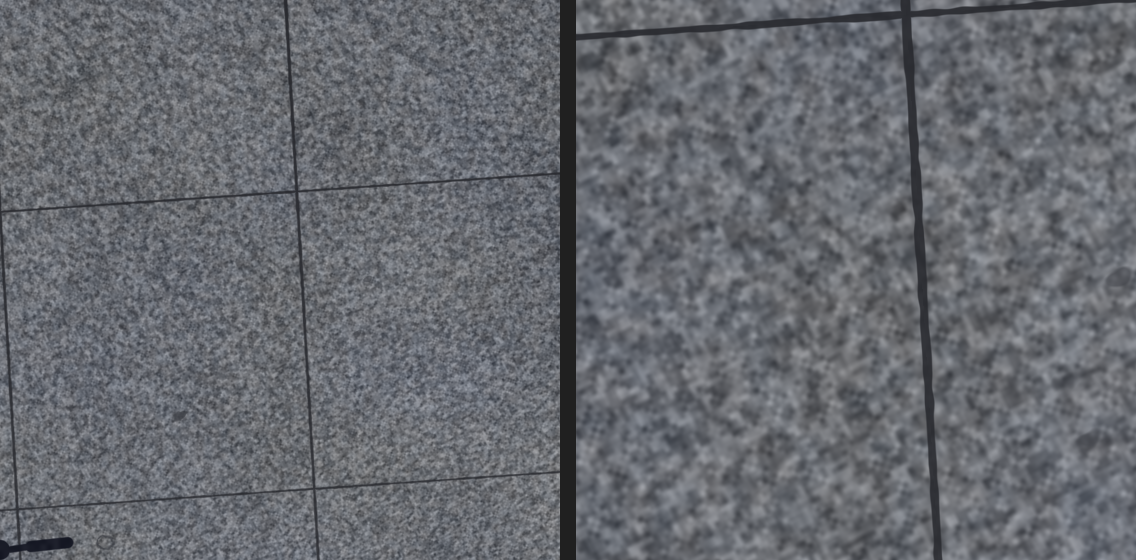
Left: the whole. Right: its middle third, enlarged.
Give the GLSL for this texture, as a Shadertoy shader.

```glsl
// Grey granite paving: large square slabs, slightly turned, with thin dark joints.
// Layered value noise gives the speckle and cloudy tint; distance functions
// draw the joints, a few stains, and a dark handle and wire ring at lower left.

const vec2  CROSSING   = vec2(0.530, 0.658);     // where two joints meet
const vec2  SLAB_RIGHT = vec2(0.530, 0.0365);    // one slab along a row
const vec2  SLAB_UP    = vec2(-0.0312, 0.531);   // one slab up a column
const vec2  JOINT_HALF = vec2(0.0027, 0.0020);   // half widths: upright, level
const vec3  STONE      = vec3(0.416, 0.427, 0.449);
const vec3  JOINT      = vec3(0.155, 0.160, 0.180);
const vec3  STAIN      = vec3(0.235, 0.245, 0.270);
const vec3  HANDLE     = vec3(0.095, 0.105, 0.150);
const vec3  BLUE_TINT  = vec3(-0.012, -0.004, 0.018);
const float GRAIN_FREQ = 150.0;
const float GRAIN      = 0.23;                   // contrast of coarse speckle
const float FINE_GRAIN = 0.17;                   // contrast of fine speckle
const float CLOUD      = 0.050;
const float SLAB_TONE  = 0.012;
const int   STAINS     = 4;
// centre x, centre y, half length, strength
const vec4 STAIN_SPOTS[STAINS] = vec4[](
    vec4(0.322, 0.258, 0.013, 0.75), vec4(0.657, 0.501, 0.010, 0.55),
    vec4(0.625, 0.440, 0.008, 0.60), vec4(0.639, 0.405, 0.007, 0.50));

float hash(vec2 cell) {
    uvec2 k = uvec2(ivec2(cell)) * uvec2(1597u, 3571u);
    uint h = k.x ^ (k.y * 40503u);
    h = (h ^ (h >> 15)) * 739981u;
    h = (h ^ (h >> 13)) * 915437u;
    return float((h ^ (h >> 16)) & 65535u) / 65535.0;
}

float noise(vec2 p) {
    vec2 i = floor(p), f = fract(p);
    f = f * f * (3.0 - 2.0 * f);
    return mix(mix(hash(i), hash(i + vec2(1, 0)), f.x),
               mix(hash(i + vec2(0, 1)), hash(i + vec2(1, 1)), f.x), f.y);
}

mat2 turn(float a) {
    return mat2(cos(a), sin(a), -sin(a), cos(a));
}

float capsule(vec2 p, vec2 a, vec2 b, float radius) {
    vec2 ab = b - a;
    float t = clamp(dot(p - a, ab) / dot(ab, ab), 0.0, 1.0);
    return length(p - a - ab * t) - radius;
}

float cover(float dist, float soft) {
    return 1.0 - smoothstep(-soft, soft, dist);
}

// Speckle and cloudy shade of the stone
vec3 granite(vec2 p, vec2 slab) {
    vec2 g = turn(0.6) * p * GRAIN_FREQ * vec2(1.0, 1.0);
    g.x *= mix(1.2, 0.8, p.y);                   // grain lengthens upward
    float coarse = noise(g + 40.0 * slab) - 0.5;
    float fine = noise(turn(1.1) * p * GRAIN_FREQ * 2.0 + 300.0) - 0.5;
    float cloud = 0.6 * noise(p * 5.0 + 17.0) + 0.4 * noise(p * 13.0 + 61.0) - 0.5;
    float tint = noise(p * 6.0 + 90.0) - 0.4;
    float hue = noise(p * 70.0 + 500.0) - 0.5;

    float shade = GRAIN * coarse + FINE_GRAIN * fine + CLOUD * cloud;
    shade += SLAB_TONE * (hash(slab + 20.0) - 0.5);
    shade -= 0.06 * smoothstep(0.75, 1.05, p.x) * cover(abs(p.y - 0.6) - 0.2, 0.25);
    shade += 0.012 * (0.5 - p.y);
    return STONE + shade + BLUE_TINT * tint + vec3(0.5, 0.0, -0.5) * 0.03 * hue;
}

void mainImage(out vec4 fragColor, in vec2 fragCoord) {
    vec2 p = fragCoord / iResolution.y;
    float soft = 1.0 / iResolution.y;

    // Slab coordinates: whole numbers lie on the joints
    vec2 q = inverse(mat2(SLAB_RIGHT, SLAB_UP)) * (p - CROSSING);
    vec3 col = granite(p, floor(q));

    // Stains with ragged edges
    float ragged = 0.008 * (noise(p * 170.0) - 0.5);
    for (int i = 0; i < STAINS; i++) {
        vec4 s = STAIN_SPOTS[i];
        vec2 d = turn(-0.5) * (p - s.xy) * vec2(1.0, 1.3);
        float dist = length(d * vec2(1.0, 1.5)) - s.z + ragged;
        col = mix(col, STAIN, s.w * cover(dist, 0.003));
    }

    // Joints, with slightly worn edges
    vec2 side = vec2(length(SLAB_RIGHT), length(SLAB_UP));
    vec2 gap = abs(fract(q + 0.5) - 0.5) * side;
    float worn = 0.0012 * (noise(p * 110.0 + 7.0) - 0.5);
    vec2 width = JOINT_HALF * mix(0.85, 1.1, p.y);
    float joint = max(cover(gap.x - width.x + worn, soft),
                      cover(gap.y - width.y + worn, soft));
    col = mix(col, JOINT, joint * mix(0.82, 0.95, p.y));

    // Handle: knob, shaft and grip
    float tool = min(length(p - vec2(0.0, 0.018)) - 0.018,
                     capsule(p, vec2(0.0, 0.016), vec2(0.06, 0.025), 0.006));
    tool = min(tool, capsule(p, vec2(0.055, 0.024), vec2(0.121, 0.031), 0.010));
    vec3 toolColor = HANDLE + 0.05 * (noise(p * 90.0) - 0.5);
    col = mix(col, toolColor, cover(tool, soft));

    // Wire ring
    float ring = abs(length((p - vec2(0.188, 0.031)) * vec2(0.85, 1.0)) - 0.012 + ragged * 0.4);
    col = mix(col, STAIN, 0.75 * cover(ring - 0.0015, soft));

    fragColor = vec4(clamp(col, 0.0, 1.0), 1.0);
}
```
